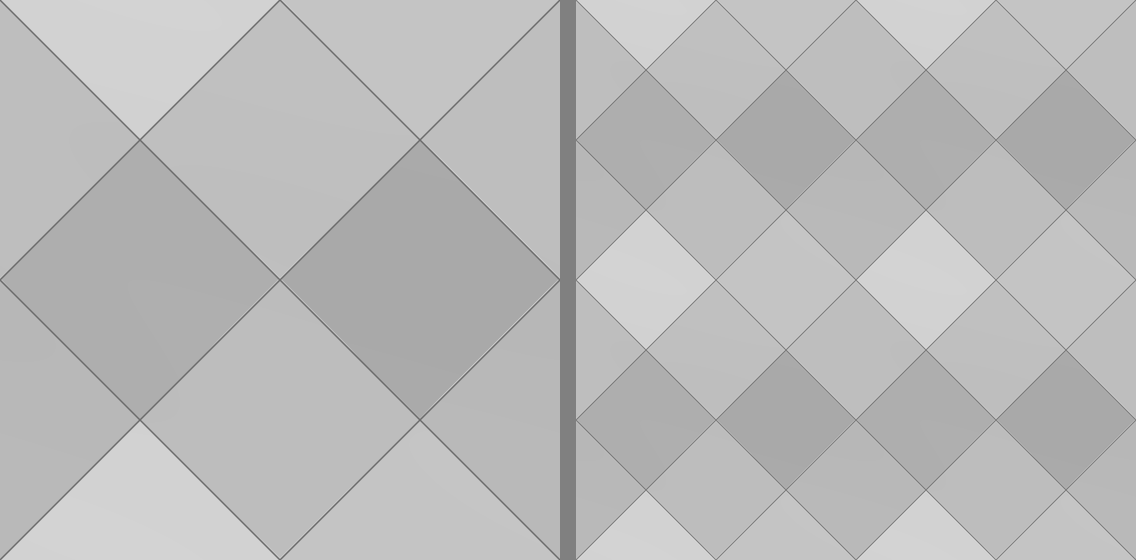
Left: one tile. Right: repeated 2 by 2.
Write a WebGL 1 fragment shader that draws this pattern.

```glsl
precision highp float;
// Large square grey tiles laid on the diagonal, two diamonds across and two down.
// A rotated grid gives each tile its tone and its grout distance; soft wrapped
// patches decide where the lower tile edges show a thin pale bevel.

uniform vec2 u_resolution;

const float REPEATS = 2.0;            // diamonds across and down
const float GROUT_HALF_WIDTH = 0.0013;
const float BEVEL_WIDTH = 0.0018;
const float GROUT_TONE = 0.42;
const float BEVEL_TONE = 0.83;
const float SHADE_DEPTH = 0.004;      // faint unevenness of the surface
const float TAU = 6.2831853;

// Tones of the left and right tile in each of four staggered rows, from the bottom
const vec2 ROW_0 = vec2(0.822, 0.768);
const vec2 ROW_1 = vec2(0.722, 0.740);
const vec2 ROW_2 = vec2(0.685, 0.665);
const vec2 ROW_3 = vec2(0.745, 0.750);

// Quarter-canvas position of a tile centre, wrapped to 0..3
vec2 tileIndex(vec2 cell) {
  vec2 centre = vec2(cell.x + cell.y + 1.0, cell.x - cell.y);
  return floor(mod(centre + 0.5, 2.0 * REPEATS));
}

float tileTone(vec2 index) {
  vec2 row = mix(ROW_0, ROW_1, step(0.5, index.y));
  row = mix(row, ROW_2, step(1.5, index.y));
  row = mix(row, ROW_3, step(2.5, index.y));
  return mix(row.x, row.y, step(1.5, index.x));
}

// Soft elliptical patch that wraps around the canvas
float wrappedPatch(vec2 p, vec2 centre, vec2 radius) {
  vec2 offset = fract(p - centre + 0.5) - 0.5;
  return 1.0 - smoothstep(0.75, 1.05, length(offset / radius));
}

float bevelStrength(vec2 p) {
  float side = wrappedPatch(p, vec2(0.83, 0.50), vec2(0.19, 0.28));
  float middle = wrappedPatch(p, vec2(0.51, 0.43), vec2(0.15));
  float base = wrappedPatch(p, vec2(0.56, 0.06), vec2(0.11));
  return max(0.85 * side, 0.55 * max(middle, base));
}

// Low-frequency layered sines with whole periods
float surfaceShade(vec2 p) {
  return 0.6 * sin(TAU * (p.y + 0.2)) + 0.4 * sin(TAU * (p.x + 2.0 * p.y));
}

void main() {
  vec2 uv = gl_FragCoord.xy / u_resolution;
  float pixel = 1.0 / min(u_resolution.x, u_resolution.y);

  // Rotated grid and distances to the tile edges in canvas units
  vec2 grid = REPEATS * vec2(uv.x + uv.y, uv.x - uv.y);
  vec2 local = fract(grid);
  float toCanvas = 1.0 / (REPEATS * sqrt(2.0));
  vec2 nearEdge = min(local, 1.0 - local) * toCanvas;
  float edge = min(nearEdge.x, nearEdge.y);
  float lowerEdge = min(local.x, 1.0 - local.y) * toCanvas;

  float tone = tileTone(tileIndex(floor(grid)));
  tone += SHADE_DEPTH * surfaceShade(uv);

  // Pale bevel just above the grout
  float bevelEnd = GROUT_HALF_WIDTH + BEVEL_WIDTH;
  float bevel = 1.0 - smoothstep(bevelEnd - 0.5 * pixel, bevelEnd + 0.5 * pixel, lowerEdge);
  tone = mix(tone, BEVEL_TONE, bevel * bevelStrength(uv));

  // Dark grout line
  float grout = 1.0 - smoothstep(GROUT_HALF_WIDTH - 0.5 * pixel,
                                 GROUT_HALF_WIDTH + 0.5 * pixel, edge);
  tone = mix(tone, GROUT_TONE, grout);

  gl_FragColor = vec4(vec3(tone), 1.0);
}
```
